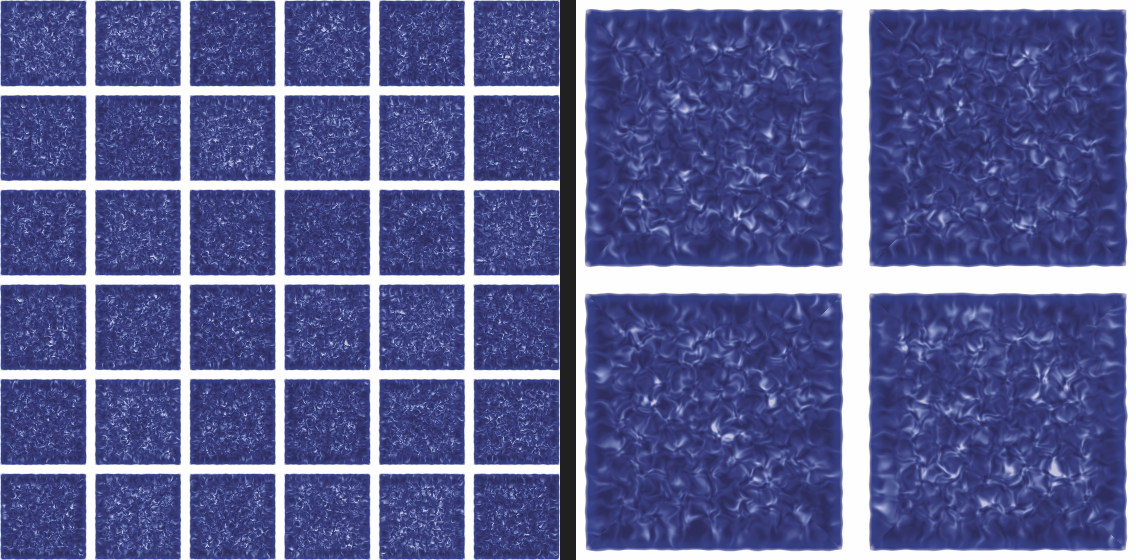
Left: the whole. Right: its middle third, enlarged.
A WebGL 2 fragment shader for this texture:

```glsl
#version 300 es
precision highp float;
// Six by six sheet of square mosaic tiles in speckled blue glaze with white joints.

#define TILES 6.0          // tiles across and down
#define PITCH 0.169        // distance between tile centres
#define HALF_TILE 0.0764   // half the width of a tile
#define CORNER 0.0012      // corner radius
#define WOBBLE 0.0006      // unevenness of the tile outline
#define CLOUD_SCALE 52.0   // frequency of the glaze patches
#define SPECK_SCALE 185.0  // frequency of the crystals
#define STREAK 0.4         // stretch of the crystals near the edges
#define RIM 0.0065         // width of the smooth rim
#define TILE_TONE 0.5      // brightness spread between tiles

uniform vec2 u_resolution;
out vec4 fragColor;

const vec3 JOINT = vec3(0.995);
const vec3 DEEP = vec3(0.18, 0.18, 0.37);
const vec3 BLUE = vec3(0.225, 0.245, 0.50);
const vec3 MIDDLE = vec3(0.32, 0.36, 0.60);
const vec3 LIGHT = vec3(0.46, 0.51, 0.73);
const vec3 PALE = vec3(0.77, 0.76, 0.86);
const vec3 RIM_BLUE = vec3(0.21, 0.26, 0.55);

uint hash(ivec2 cell) {
    uvec2 v = uvec2(cell) * 1664525u + 1013904223u;
    v.x += v.y * 1664525u;
    v.y += v.x * 1664525u;
    v ^= v >> 16u;
    v.x += v.y * 1664525u;
    return v.x ^ (v.x >> 16u);
}

float random(vec2 cell) {
    return float(hash(ivec2(cell)) & 65535u) / 65535.0;
}

float slope(ivec2 cell, vec2 offset) {
    float angle = float(hash(cell) & 1023u) * 6.2832 / 1024.0;
    return dot(vec2(cos(angle), sin(angle)), offset);
}

// Gradient noise scaled to a spread of about one
float noise(vec2 p) {
    ivec2 i = ivec2(floor(p));
    vec2 f = fract(p);
    vec2 w = f * f * f * (f * (f * 6.0 - 15.0) + 10.0);
    float low = mix(slope(i, f), slope(i + ivec2(1, 0), f - vec2(1, 0)), w.x);
    float high = mix(slope(i + ivec2(0, 1), f - vec2(0, 1)),
                     slope(i + ivec2(1, 1), f - vec2(1, 1)), w.x);
    return 3.8 * mix(low, high, w.y);
}

float roundedBox(vec2 p, float halfSize, float radius) {
    vec2 d = abs(p) - halfSize + radius;
    return length(max(d, 0.0)) + min(max(d.x, d.y), 0.0) - radius;
}

float ramp(float from, float to, float x) {
    return clamp((x - from) / (to - from), 0.0, 1.0);
}

// Colour of the glaze from deep pools to pale crystals
vec3 glaze(float tone) {
    vec3 color = mix(DEEP, BLUE, ramp(-1.5, -0.25, tone));
    color = mix(color, MIDDLE, ramp(-0.1, 0.75, tone));
    color = mix(color, LIGHT, ramp(0.75, 1.6, tone));
    return mix(color, PALE, ramp(1.6, 2.7, tone));
}

// Crystals lie at random inside and run inward from the edges
float crystals(vec2 p, vec2 seed, float depth) {
    vec2 stretch = abs(p.x) > abs(p.y) ? vec2(STREAK, 1.0) : vec2(1.0, STREAK);
    vec2 bend = 0.0014 * vec2(noise(p * 110.0 + seed), noise(p * 110.0 - seed));
    vec2 q = (p + bend) * SPECK_SCALE;
    float loose = 0.8 * noise(q + seed) + 0.6 * noise(q * 1.8 - seed);
    float streaks = noise(q * stretch * 1.15 + seed.yx);
    return mix(streaks, loose, smoothstep(0.008, 0.024, depth));
}

void main() {
    // Tile layout
    vec2 uv = gl_FragCoord.xy / u_resolution;
    vec2 grid = (uv - 0.5) / PITCH + 0.5 * TILES;
    vec2 tile = clamp(floor(grid), 0.0, TILES - 1.0);
    vec2 p = (grid - tile - 0.5) * PITCH;
    vec2 seed = 400.0 * vec2(random(tile + 11.0), random(tile + 47.0)) + 60.0;
    float pixel = 1.0 / min(u_resolution.x, u_resolution.y);
    float outline = roundedBox(p, HALF_TILE, CORNER) + WOBBLE * 0.5 * noise(p * 120.0 + seed);
    float depth = -outline;

    // Patches and crystals
    float clouds = 0.8 * noise(p * CLOUD_SCALE + seed) + 0.6 * noise(p * CLOUD_SCALE * 2.1 - seed);
    float speck = crystals(p, seed, depth);
    float tone = speck * (0.8 + 0.22 * clouds) + 0.45 * clouds;

    // Differences between tiles: overall tone and calm centres
    tone += TILE_TONE * (random(tile + 83.0) - 0.5);
    float calm = smoothstep(0.5, 1.0, random(tile + 131.0));
    tone -= 0.7 * calm * (1.0 - smoothstep(0.008, 0.04, length(p)));
    tone -= 0.55 * (1.0 - smoothstep(0.008, 0.026, depth));
    vec3 color = glaze(tone);

    // Smooth blue rim, thin pale edge and worn corners
    float rim = 1.0 - smoothstep(0.3 * RIM, 1.3 * RIM, depth + 0.001 * speck);
    color = mix(color, RIM_BLUE, 0.7 * rim);
    float cornerDistance = length(abs(p) - HALF_TILE);
    float wear = 0.8 * (1.0 - smoothstep(0.001, 0.0045, cornerDistance));
    wear = max(wear, 0.45 * (1.0 - smoothstep(0.0, 0.0018, depth)));
    color = mix(color, PALE, wear);

    float cover = 1.0 - smoothstep(-0.8 * pixel, 0.8 * pixel, outline);
    fragColor = vec4(mix(JOINT, color, cover), 1.0);
}
```
